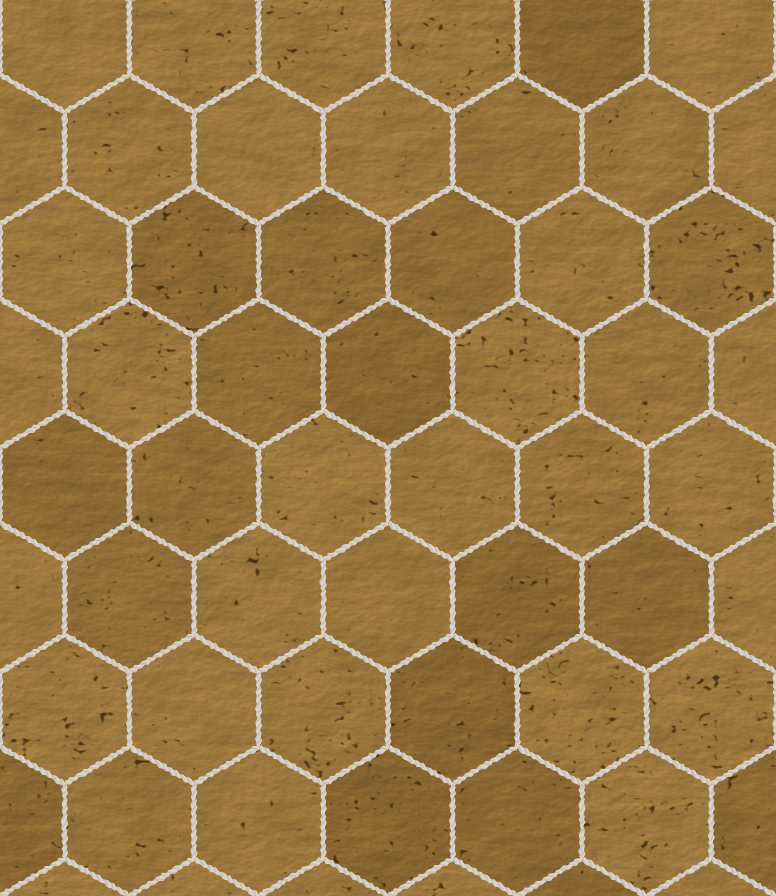
Write a WebGL 1 fragment shader that draws this pattern.

```glsl
precision highp float;

// Ochre stone hexagons, 6 across and 8 staggered rows, joined by thin pale cords.
// Nearest cell centre gives each tile its id, shade and pitting; signed edge distance
// draws the twisted cord. Gradient noise wraps on whole periods, so everything tiles.

uniform vec2 u_resolution;

float hash(vec2 p) {
  vec3 q = fract(p.xyx * vec3(0.1031, 0.1030, 0.0973));
  q += dot(q, q.yzx + 33.33);
  return fract((q.x + q.y) * q.z);
}

float cornerSlope(vec2 cell, vec2 f, vec2 corner, vec2 period) {
  vec2 id = floor(mod(cell + corner + 0.5, period));
  float angle = 6.28318 * hash(id + 7.0);
  return dot(vec2(cos(angle), sin(angle)), f - corner);
}

// Gradient noise over the unit canvas, with a whole number of cells per side
float noise(vec2 uv, vec2 period, vec2 shift) {
  vec2 p = uv * period + shift;
  vec2 cell = floor(p);
  vec2 f = p - cell;
  vec2 w = f * f * f * (f * (f * 6.0 - 15.0) + 10.0);
  float low = mix(cornerSlope(cell, f, vec2(0.0, 0.0), period),
                  cornerSlope(cell, f, vec2(1.0, 0.0), period), w.x);
  float high = mix(cornerSlope(cell, f, vec2(0.0, 1.0), period),
                   cornerSlope(cell, f, vec2(1.0, 1.0), period), w.x);
  return mix(low, high, w.y);
}

// Rough stone surface, stretched sideways like sediment
float stoneHeight(vec2 uv, vec2 shift) {
  float sum = 0.0;
  float amplitude = 1.0;
  vec2 period = vec2(36.0, 70.0);
  for (int i = 0; i < 3; i++) {
    sum += amplitude * noise(uv, period, shift);
    amplitude *= 0.65;
    period *= 2.0;
  }
  return sum;
}

vec3 stoneColor(vec2 uv, vec2 id) {
  vec2 shift = floor(64.0 * vec2(hash(id + 11.3), hash(id + 47.9)));
  float tone = hash(id + 83.1);
  float wear = hash(id + 131.7);

  // Shade per tile, broad mottling and faint horizontal strata
  vec3 color = mix(vec3(0.605, 0.465, 0.24), vec3(0.53, 0.395, 0.19), tone * tone * tone);
  float mottle = noise(uv, vec2(14.0, 20.0), shift);
  float strata = noise(uv, vec2(16.0, 84.0), shift);
  color *= 1.0 + 0.07 * mottle + 0.07 * strata;

  // Relief lit from the upper left
  float relief = stoneHeight(uv, shift) - stoneHeight(uv + vec2(-0.002, 0.002), shift);
  color *= 1.0 + 0.16 * clamp(relief, -0.7, 0.7);

  // Clustered dark pits, denser on worn tiles
  float pitField = noise(uv, vec2(110.0, 170.0), shift)
                 + 0.7 * noise(uv, vec2(26.0, 44.0), shift);
  float threshold = 0.62 - 0.3 * wear;
  float pit = smoothstep(threshold, threshold + 0.4, pitField);
  return color * (1.0 - pit * vec3(0.5, 0.54, 0.65));
}

void main() {
  vec2 uv = gl_FragCoord.xy / u_resolution;
  vec2 pitch = vec2(1.0, 1.7320508);
  vec2 p = uv * vec2(6.0, 4.0) * pitch - vec2(0.0, 0.57735);

  // Nearest centre among the even and odd rows
  vec2 even = floor(p / pitch + 0.5);
  vec2 odd = floor(p / pitch);
  vec2 local = p - even * pitch;
  vec2 localOdd = p - (odd + 0.5) * pitch;
  vec2 id = even * vec2(1.0, 2.0);
  if (dot(localOdd, localOdd) < dot(local, local)) {
    local = localOdd;
    id = odd * vec2(1.0, 2.0) + vec2(0.0, 1.0);
  }
  id = floor(mod(id + 0.5, vec2(6.0, 8.0)));

  // Closest of three edge directions: signed distance across, position along
  vec2 normal = vec2(1.0, 0.0);
  float reach = local.x;
  for (int i = 1; i < 3; i++) {
    float angle = float(i) * 1.0471976;
    vec2 n = vec2(cos(angle), sin(angle));
    float d = dot(local, n);
    if (abs(d) > abs(reach)) {
      reach = d;
      normal = n;
    }
  }
  float across = (reach < 0.0 ? -1.0 : 1.0) * (0.5 - abs(reach));
  float along = dot(local, vec2(-normal.y, normal.x));

  // Twisted cord with an uneven outline
  float uneven = noise(uv, vec2(60.0, 70.0), vec2(0.0));
  float twist = along * 107.0 + 3.0 * uneven;
  float offset = abs(across - 0.0045 * sin(twist) - 0.004 * uneven);
  float halfWidth = 0.019 + 0.003 * cos(twist * 0.5) + 0.005 * uneven;
  float pixel = 6.0 / u_resolution.x;
  float cord = 1.0 - smoothstep(halfWidth - 0.6 * pixel, halfWidth + 0.6 * pixel, offset);
  float strand = 0.5 + 0.5 * sin(twist + across * 110.0);
  vec3 cordColor = mix(vec3(0.79, 0.76, 0.72), vec3(0.86, 0.84, 0.82), strand);

  gl_FragColor = vec4(mix(stoneColor(uv, id), cordColor, cord), 1.0);
}
```
